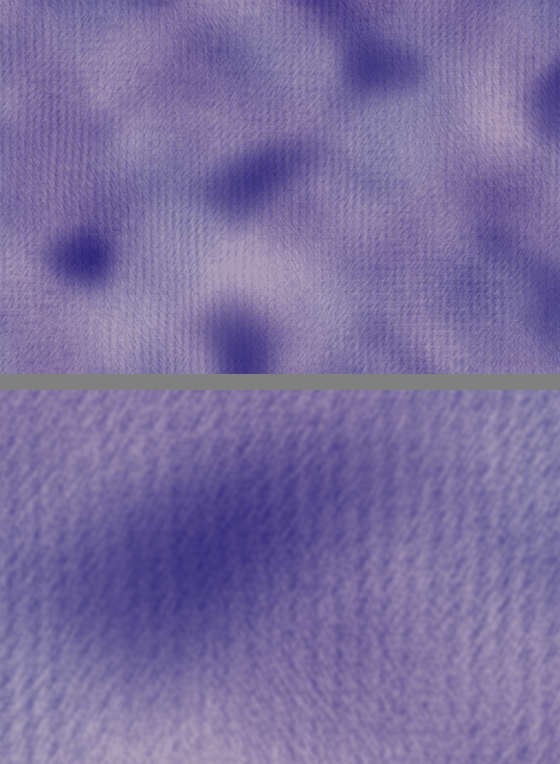
Top, the full canvas; bottom, a detail of the centre.
Write a WebGL 1 fragment shader that draws this background.

```glsl
precision highp float;

uniform vec2 u_resolution;

const float TAU = 6.28318;

vec2 gradient(vec2 cell) {
  float angle = TAU * fract(sin(dot(cell, vec2(127.1, 311.7))) * 43758.5);
  return vec2(cos(angle), sin(angle));
}

// Gradient noise, roughly -0.7 to 0.7
float noise(vec2 p) {
  vec2 i = floor(p);
  vec2 f = p - i;
  vec2 u = f * f * f * (f * (f * 6.0 - 15.0) + 10.0);
  vec2 e = vec2(1.0, 0.0);
  float bottom = mix(dot(gradient(i), f),
                     dot(gradient(i + e.xy), f - e.xy), u.x);
  float top = mix(dot(gradient(i + e.yx), f - e.yx),
                  dot(gradient(i + e.xx), f - e.xx), u.x);
  return mix(bottom, top, u.y);
}

// Short slanted stitch that fades out at the borders of its cell
float stitch(vec2 q, float angle) {
  vec2 local = fract(q) - 0.5;
  vec2 fade = 1.0 - 4.0 * local * local;
  float across = dot(local, vec2(sin(angle), -cos(angle)));
  return sin(across * 9.0) * fade.x * fade.y;
}

// Thin hairs leaning sideways by the given slope
float hairs(vec2 p, float slope) {
  return noise(vec2(p.x - slope * p.y, p.y) * vec2(165.0, 48.0));
}

// Ribs, stitches and hairs whose direction drifts across the cloth
float weave(vec2 p) {
  vec2 q = p * 48.0 + 0.5 * vec2(noise(p * 5.0), noise(p * 5.0 + 31.0));
  float drift = noise(p * 2.3 + 12.0);
  float columns = cos(TAU * q.x) * (0.55 + 1.2 * noise(p * 3.1 + 47.0));
  float rows = cos(TAU * q.y) * (0.15 + 0.7 * noise(p * 2.7 + 73.0));
  float lean = smoothstep(-0.25, 0.25, drift);
  float fibres = mix(hairs(p, 0.55), hairs(p, -0.55), lean);
  float threads = noise(p * vec2(60.0, 9.0) + 23.0);
  return 0.085 * columns + 0.04 * rows + 0.27 * fibres + 0.10 * threads
       + 0.09 * stitch(q, 1.2 + 2.2 * drift);
}

void main() {
  vec2 p = gl_FragCoord.xy / u_resolution.y;

  // Broad clouds with soft, deep pools of dye
  float clouds = 0.50 * noise(p * 2.6 + 5.0) + 0.38 * noise(p * 5.2 + 19.0);
  float pools = smoothstep(0.02, 0.62, noise(p * vec2(3.5, 3.9) + 8.3));

  float grain = 0.20 * noise(p * 170.0) + 0.06 * noise(p * 95.0 + 60.0);
  float tone = 0.76 + clouds - 0.82 * pools;
  tone += (weave(p) + grain) * (1.0 - 0.6 * pools);

  vec3 color = mix(vec3(0.25, 0.21, 0.51), vec3(0.60, 0.55, 0.69),
                   clamp(tone, -0.15, 1.2));

  // Slow shift between rosy and bluish violet
  float tint = noise(p * 3.4 + 91.0) * (1.0 - pools);
  color += tint * vec3(0.025, -0.02, -0.01);

  gl_FragColor = vec4(color, 1.0);
}
```
